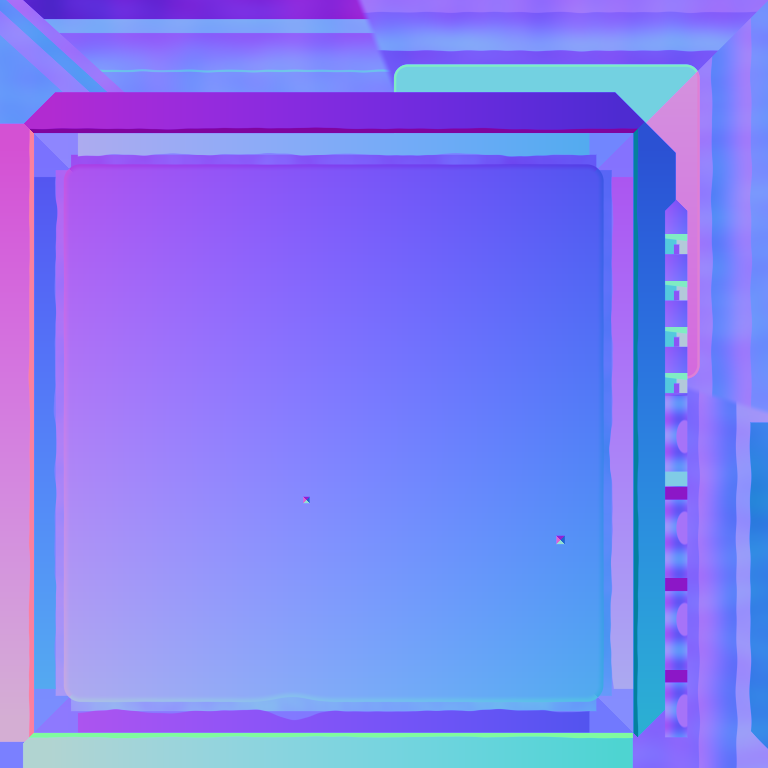
Write a WebGL 2 fragment shader that draws this texture map.

```glsl
#version 300 es
precision highp float;
// Tangent-space normal map of a bulging square panel in a bevelled frame,
// with grooves above and to the right and a column of small blocks.
// Slopes (x, y) are layered as facets, then encoded as a unit normal.
#define FRAME_LO vec2(4.45, 17.35)
#define FRAME_HI vec2(82.45, 95.4)
#define PANEL_LO vec2(8.3, 21.4)
#define PANEL_HI vec2(78.6, 91.4)
#define BULGE 0.37
#define WALL_SLOPE 0.66
#define STRIP_SLOPE 0.34
#define STRIP_WIDTH 2.8
#define LIP 0.16
#define WOBBLE 0.6
#define STREAK 0.16

uniform vec2 u_resolution;
out vec4 fragColor;
float pixel;

vec2 gradientAt(vec2 cell) {
  float a = 6.2832 * fract(sin(dot(cell, vec2(127.1, 311.7))) * 4375.85);
  return vec2(cos(a), sin(a));
}
float noise(vec2 p) {
  vec2 i = floor(p), f = fract(p), w = f * f * (3.0 - 2.0 * f), e = vec2(1, 0);
  return mix(mix(dot(gradientAt(i), f), dot(gradientAt(i + e), f - e), w.x),
             mix(dot(gradientAt(i + e.yx), f - e.yx), dot(gradientAt(i + 1.0), f - 1.0), w.x), w.y);
}
float cover(float d) { return 1.0 - smoothstep(-pixel, pixel, d); }
float band(float x, float a, float b) { return cover(max(a - x, x - b)); }
float roundBox(vec2 p, vec2 lo, vec2 hi, float r) {
  vec2 q = abs(p - 0.5 * (lo + hi)) - 0.5 * (hi - lo) + r;
  return length(max(q, 0.0)) + min(max(q.x, q.y), 0.0) - r;
}
void lay(inout vec2 n, vec2 slope, float mask) { n = mix(n, slope, mask); }

// Horizontal grooves along the top, with a mitre at the far left
vec2 topGrooves(vec2 p) {
  float y = p.y + 0.25 * noise(vec2(p.x * 0.35, 3.0));
  vec2 left = vec2(0.12 - 0.1 * smoothstep(4.0, 9.0, y), mix(-0.25, 0.12, smoothstep(4.3, 9.0, y)));
  lay(left, vec2(mix(-0.4, 0.15, p.x / 46.0), -0.7), cover(p.y - 2.5));
  lay(left, vec2(0.0, 0.3), band(p.y, 2.5, 4.3));
  lay(left, vec2(-0.15, 0.5), band(y, 9.1, 9.4));
  lay(left, vec2(-0.04, 0.12), cover(9.4 - y));
  float t = p.x - 1.1 * p.y;
  lay(left, vec2(0.25, -0.12), cover(t - 3.0));
  lay(left, vec2(-0.3, 0.15), cover(t - 0.8));
  lay(left, vec2(0.15, 0.02), cover(t + 1.5));
  lay(left, vec2(-0.2, 0.18), cover(t + 5.0));
  vec2 right = vec2(0.0, mix(-0.25, 0.25, smoothstep(1.6, 6.0, y)));
  lay(right, vec2(0.2, -0.1), cover(y - 1.6));
  lay(right, vec2(-0.08, -0.32), cover(6.6 - y));
  lay(left, right, smoothstep(-0.6, 0.6, p.x - 46.8 - 0.4 * p.y));
  return left;
}
// Vertical grooves on the right, changing profile at a slanted joint
vec2 sideGrooves(vec2 p) {
  float x = p.x + 0.3 * noise(vec2(5.0, p.y * 0.25));
  vec2 upper = vec2(mix(-0.28, 0.2, smoothstep(92.7, 97.5, x)), 0.02);
  lay(upper, vec2(0.2, 0.0), cover(x - 92.7));
  lay(upper, vec2(-0.12, 0.12), cover(97.8 - x));
  vec2 lower = vec2(mix(0.28, -0.28, smoothstep(91.0, 95.5, x)), -0.06);
  lay(lower, vec2(0.02, -0.16), cover(x - 91.0));
  lay(lower, vec2(0.2, 0.15), cover(95.9 - x));
  lay(lower, vec2(-0.6, 0.02), cover(max(max(97.7 - x, 55.0 - p.y), p.y - x + 2.5)));
  lay(upper, lower, smoothstep(-0.5, 0.5, p.y - 51.0 - 0.3 * (p.x - 91.0)));
  return upper;
}
// Block column: arched cells above, barred cells below
vec2 blocks(vec2 p) {
  float u = (p.x - 86.6) / 3.0;
  float f = fract((p.y - 30.5) / 6.03), g = fract((p.y - 63.4) / 11.9);
  vec2 arch = vec2(mix(0.2, -0.2, u), mix(-0.45, -0.1, f));
  float lit = step(30.5, p.y) * cover((f - 0.43) * 6.0);
  lay(arch, vec2(mix(-0.35, 0.4, smoothstep(0.45, 0.55, u)), 0.58), lit);
  lay(arch, vec2(0.0, 0.85), lit * cover((f - 0.09 - 0.06 * u) * 6.0));
  lay(arch, vec2(0.1, -0.35), lit * cover(max(abs(u - 0.5) - 0.12, 0.22 - f) * 4.0));
  vec2 bar = vec2(0.25 * cos(5.0 * u), -0.08 + 0.25 * sin(g * 18.0));
  lay(bar, vec2(0.3, -0.1), cover((length(vec2(u - 0.85, (g - 0.45) * 2.0)) - 0.36) * 3.0));
  lay(bar, vec2(0.1, -0.82), step(60.0, p.y) * cover((g - 0.14) * 11.9));
  lay(bar, vec2(0.0, 0.6), band(p.y, 61.4, 63.3));
  return p.y < 51.4 ? arch : bar;
}
// Tiny four-sided pit
void pit(inout vec2 n, vec2 q, float size) {
  vec2 a = abs(q);
  vec2 side = a.x > a.y ? vec2(-sign(q.x), -0.3) : vec2(0.2, sign(q.y));
  lay(n, side * 0.75, cover(max(a.x, a.y) - size));
}

void main() {
  // Percent of the canvas, measured from the top left
  vec2 p = gl_FragCoord.xy / u_resolution * 100.0;
  p.y = 100.0 - p.y;
  pixel = 70.0 / u_resolution.y;
  vec2 bulge = BULGE * clamp((p - vec2(43.5, 56.4)) / 35.0, -1.05, 1.05) * vec2(-1.0, 0.93);

  // Surrounding grooves
  vec2 n = topGrooves(p);
  float corner = cover(100.1 - p.x - p.y);
  lay(n, sideGrooves(p), corner);
  n += STREAK * vec2(noise(p * vec2(0.22, 0.1)), noise(p * vec2(0.12, 0.3) + 9.0));
  float ledge = roundBox(p, vec2(51.3, 8.4), vec2(91.1, 49.3), 1.8);
  lay(n, mix(vec2(-0.1, 0.64), vec2(0.66, 0.12 - 0.008 * (p.y - 12.0)), corner), cover(ledge));
  lay(n, mix(vec2(0.0, 0.85), vec2(0.75, 0.0), corner), band(ledge, -0.3, 0.0));
  lay(n, vec2(-0.04, 0.0), cover(max(p.x - 5.0, 94.0 - p.y)));

  // Nearest frame side and the slope that faces away from the centre
  vec4 s = vec4(FRAME_LO - p, p - FRAME_HI);
  float d = max(max(s.x, s.y), max(s.z, s.w));
  vec2 dir = d == s.x ? vec2(1, 0) : d == s.y ? vec2(0, -1) : d == s.z ? vec2(-1, 0) : vec2(0, 1);
  vec2 along = bulge * (1.0 - abs(dir));
  float chamfer = p.x - p.y - 68.1;
  float clip = d == s.x ? max(16.1 - p.y, p.y - 96.6)
    : d == s.y ? max(12.0 - p.y, max(19.2 - p.x - p.y, chamfer))
    : d == s.z ? max(p.x - 88.0, max(chamfer, p.x + p.y - 179.0)) : max(3.0 - p.x, p.x - 82.4);
  float wave = WOBBLE * noise(p * 0.16) + 0.3 * WOBBLE * noise(p * 0.5);
  lay(n, along + dir * WALL_SLOPE, cover(max(clip, -d)));
  lay(n, dir * 0.97, cover(max(clip, max(-d, d - 0.6 - 0.4 * wave))));

  // Recess: corner facets, ridge, inner strips
  float ends = dir.x == 0.0 ? max(s.x, s.z) : max(s.y, s.w);
  float bump = 1.1 * exp(-pow((p.x - 38.0) / 3.0, 2.0)) * step(80.0, p.y);
  vec2 recess = 0.3 * bulge - dir * 0.16;
  lay(recess, 0.6 * bulge + dir * (0.1 + 0.4 * wave), cover(max(d + STRIP_WIDTH, ends + 4.8)));
  lay(recess, along - dir * STRIP_SLOPE, cover(max(-d - STRIP_WIDTH - wave + bump, ends + 5.7)));
  lay(n, recess, cover(d));

  // Central panel with a soft lip and two pits
  float panel = roundBox(p, PANEL_LO, PANEL_HI, 2.2) - 0.1 * wave + 0.6 * bump;
  lay(n, bulge + dir * LIP * smoothstep(-0.9, 0.0, panel), cover(panel));
  pit(n, p - vec2(39.9, 65.1), 0.42);
  pit(n, p - vec2(73.0, 70.3), 0.55);

  // Block column
  float column = max(abs(p.x - 88.05) - 1.45, max(26.0 + abs(p.x - 88.05) - p.y, p.y - 96.0));
  lay(n, blocks(p), cover(column));

  fragColor = vec4(0.5 + 0.5 * vec3(n, sqrt(max(0.0, 1.0 - dot(n, n)))), 1.0);
}
```
